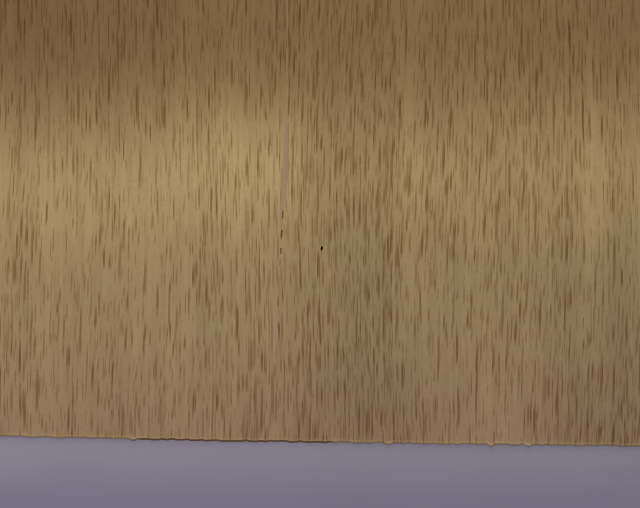
Give the GLSL for this texture, as a WebGL 1 fragment shader.

```glsl
precision highp float;
// A sheet of plywood with vertical pore grain, lying above a strip of lilac paper.
// Cell-based tapered streaks form the grain; broad gradients and gaussian glows
// form the sheen, and a filled crack, a pinhole and a chipped edge add detail.
uniform vec2 u_resolution;

float hash(vec2 p) {
  vec3 q = fract(vec3(p.xyx) * 0.1031);
  q += dot(q, q.yzx + 33.33);
  return fract((q.x + q.y) * q.z);
}

float noise(vec2 p) {
  vec2 i = floor(p), f = fract(p);
  f = f * f * (3.0 - 2.0 * f);
  return mix(mix(hash(i), hash(i + vec2(1, 0)), f.x),
             mix(hash(i + vec2(0, 1)), hash(i + vec2(1, 1)), f.x), f.y);
}

float glow(vec2 p, vec2 center, vec2 radius) {
  vec2 d = (p - center) / radius;
  return exp(-dot(d, d));
}

// One layer of thin vertical pores, each tapered inside its own cell
float pores(vec2 p, vec2 cells, float seed, float density) {
  vec2 q = p * cells;
  float column = floor(q.x);
  q.y += hash(vec2(column, seed)) * 17.0;
  vec2 id = vec2(column, floor(q.y) + seed * 31.0);
  float along = fract(q.y);
  float size = mix(0.45, 1.0, hash(id + 7.3));
  float taper = smoothstep(0.0, 0.25, along) * (1.0 - smoothstep(size - 0.3, size, along));
  float center = 0.3 + 0.4 * hash(id + 3.7) + 0.12 * (along - 0.5);
  float soft = cells.x / u_resolution.x;
  float halfWidth = mix(0.08, 0.2, hash(id + 11.1));
  float body = 1.0 - smoothstep(halfWidth - soft * 0.3, halfWidth + soft * 0.7,
                                abs(fract(q.x) - center));
  float present = step(hash(id + 19.9), density);
  return body * taper * present * mix(0.45, 1.0, hash(id + 23.0));
}

vec3 woodSheen(vec2 p) {
  vec3 c = mix(vec3(0.55, 0.455, 0.345), vec3(0.575, 0.49, 0.355), smoothstep(0.13, 0.4, p.y));
  c = mix(c, vec3(0.595, 0.51, 0.36), smoothstep(0.4, 0.63, p.y));
  c = mix(c, vec3(0.495, 0.395, 0.265), smoothstep(0.64, 0.94, p.y));
  float light = 0.09 * glow(p, vec2(0.36, 0.68), vec2(0.13, 0.13))
              + 0.06 * glow(p, vec2(0.10, 0.62), vec2(0.16, 0.13))
              + 0.05 * glow(p, vec2(0.90, 0.68), vec2(0.12, 0.18))
              + 0.03 * glow(p, vec2(0.69, 0.66), vec2(0.09, 0.10));
  c += light * vec3(0.75, 0.7, 0.48);
  c *= 1.0 - 0.09 * smoothstep(0.75, 1.0, p.x) * (1.0 - 0.5 * smoothstep(0.4, 0.7, p.y));
  c *= 1.0 - 0.10 * glow(p, vec2(0.0, 1.0), vec2(0.25, 0.25));
  return c * (1.0 - 0.06 * glow(p, vec2(0.58, 0.22), vec2(0.16, 0.3)));
}

vec3 wood(vec2 p) {
  vec3 c = woodSheen(p);
  // Broad stripes and fine fibre
  float stripe = noise(vec2(p.x * 28.0, p.y * 1.8)) - 0.5;
  float fibre = noise(vec2(p.x * 210.0, p.y * 9.0)) - 0.5;
  float speckle = noise(p * vec2(330.0, 260.0)) - 0.5;
  c *= 1.0 + 0.06 * stripe + 0.07 * fibre + 0.04 * speckle;
  // Pores crowd together in the middle and along the darker stripes
  float density = 0.48 - 0.35 * stripe + 0.18 * glow(p, vec2(0.56, 0.5), vec2(0.12, 0.6));
  vec2 bent = p + vec2(0.004 * sin(p.y * 5.0 + p.x * 9.0), 0.0);
  float grain = 0.0;
  for (int i = 0; i < 4; i++) {
    float k = float(i);
    grain += pores(bent + vec2(k * 0.137, 0.0), vec2(105.0 + 31.0 * k, 8.0 + 3.5 * k),
                   k + 1.0, density) * (0.75 - 0.08 * k);
  }
  return mix(c, c * vec3(0.74, 0.64, 0.53), min(grain, 1.0) * 0.85);
}

// Filled crack running down from the top, with torn dark borders
vec3 addCrack(vec3 c, vec2 p) {
  float path = 0.431 + 0.018 * smoothstep(0.28, 0.85, p.y) + 0.002 * (noise(vec2(p.y * 24.0, 4.0)) - 0.5);
  float wide = 0.0012 + 0.0035 * glow(p, vec2(p.x, 0.65), vec2(1.0, 0.09))
             + 0.0045 * glow(p, vec2(p.x, 0.34), vec2(1.0, 0.035));
  float d = p.x - path, soft = 0.6 / u_resolution.x;
  float extent = smoothstep(0.305, 0.33, p.y);
  float fill = (1.0 - smoothstep(wide - soft, wide + soft, abs(d))) * extent;
  c = mix(c, vec3(0.59, 0.485, 0.385), fill * (0.55 + 0.3 * smoothstep(0.001, 0.004, wide)));
  float torn = glow(p, vec2(p.x, 0.545), vec2(1.0, 0.06)) + glow(p, vec2(p.x, 0.37), vec2(1.0, 0.035));
  float rim = 1.0 - smoothstep(0.0004, 0.0012 + soft, abs(d - wide * 0.7));
  float broken = smoothstep(0.42, 0.62, noise(vec2(p.y * 85.0, 9.0)));
  return mix(c, vec3(0.28, 0.17, 0.12), rim * broken * min(torn, 1.0) * 0.75);
}

void main() {
  vec2 p = gl_FragCoord.xy / u_resolution;
  float px = 1.0 / u_resolution.y;

  // Paper below, darker toward its lower edge and right side
  vec3 paper = mix(vec3(0.465, 0.44, 0.51), vec3(0.515, 0.49, 0.54), smoothstep(0.0, 0.11, p.y));
  paper *= 1.02 - 0.05 * p.x + 0.025 * (noise(p * vec2(9.0, 14.0)) - 0.5);

  // Sheet edge slopes to the right, with small splinters
  float edge = 0.1414 - 0.026 * p.x + 0.007 * p.x * p.x + 0.0025 * (noise(vec2(p.x * 130.0, 2.0)) - 0.5);
  vec4 chipX = abs(p.x - vec4(0.208, 0.607, 0.766, 0.825));
  float chip = 1.0 - smoothstep(0.002, 0.007, min(min(chipX.x, chipX.y), min(chipX.z, chipX.w)));
  float above = p.y - edge + chip * 0.003;
  paper *= 1.0 - 0.16 * exp(-abs(above) / 0.006);

  vec3 c = addCrack(wood(p), p);
  vec2 hole = (p - vec2(0.5026, 0.511)) / vec2(0.0017, 0.0045);
  hole.x -= 0.3 * hole.y;
  c = mix(c, vec3(0.08, 0.06, 0.05), 1.0 - smoothstep(0.6, 1.3, length(hole)));

  // Pale cut face and its broken shadow line
  float rim = 1.0 - smoothstep(0.001, 0.005, abs(above - 0.003));
  c = mix(c, vec3(0.63, 0.53, 0.37), rim * (0.25 + 0.5 * chip));
  float shade = 0.25 + 0.5 * smoothstep(0.19, 0.23, p.x) * (1.0 - smoothstep(0.51, 0.53, p.x));
  c = mix(paper, c, smoothstep(-0.7 * px, 0.7 * px, above));
  c = mix(c, vec3(0.27, 0.19, 0.14), shade * (1.0 - smoothstep(0.0006, 0.0028, abs(above))));
  gl_FragColor = vec4(c, 1.0);
}
```
